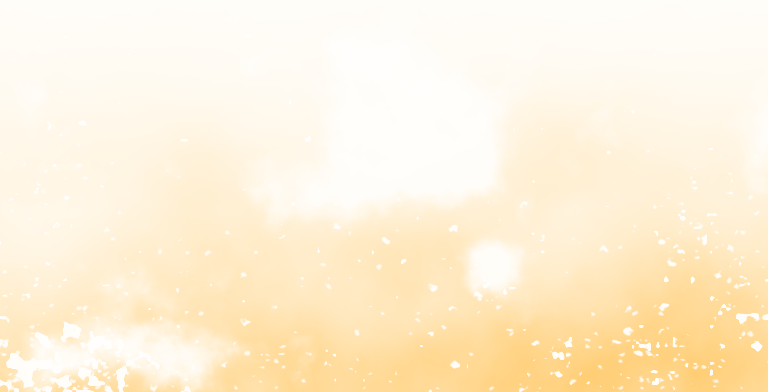
Write a WebGL 1 fragment shader that draws this background.

```glsl
precision highp float;
// Warm watercolour wash: pale clouds over amber, with white paint flecks near the bottom.
uniform vec2 u_resolution;

float hash(vec2 p) {
  vec3 q = fract(vec3(p.xyx) * 0.1031);
  q += dot(q, q.yzx + 33.33);
  return fract((q.x + q.y) * q.z);
}

float noise(vec2 p) {
  vec2 i = floor(p), f = fract(p);
  f = f * f * (3.0 - 2.0 * f);
  return mix(mix(hash(i), hash(i + vec2(1.0, 0.0)), f.x),
             mix(hash(i + vec2(0.0, 1.0)), hash(i + 1.0), f.x), f.y);
}

float fbm(vec2 p) {
  float sum = 0.0, amp = 0.5;
  for (int i = 0; i < 6; i++) {
    sum += amp * noise(p);
    p = mat2(1.6, 1.2, -1.2, 1.6) * p + 17.3;
    amp *= 0.52;
  }
  return sum;
}

// Soft elliptical spot
float glow(vec2 p, vec2 centre, vec2 radius) {
  vec2 q = (p - centre) / radius;
  return exp(-dot(q, q));
}

// One ragged round fleck in some cells of a grid
float flecks(vec2 p, float scale, float density) {
  vec2 g = p * scale + 0.5 * vec2(noise(p * 90.0), noise(p * 90.0 + 40.0));
  vec2 cell = floor(g);
  vec2 centre = 0.35 + 0.3 * vec2(hash(cell + 3.1), hash(cell + 8.7));
  float radius = 0.08 + 0.24 * hash(cell + 21.0);
  float edge = scale * 1.2 / u_resolution.y;
  float dist = length((fract(g) - centre) * vec2(0.85, 1.1));
  return smoothstep(edge, -edge, dist - radius) * step(hash(cell + 5.5), density);
}

void main() {
  vec2 p = gl_FragCoord.xy / u_resolution * vec2(1.954, 1.0);
  float broad = fbm(p * 3.2 + 4.0);
  float fine = fbm(p * 9.0 + 31.0);
  vec2 w = p + 0.13 * (vec2(fbm(p * 6.0), fbm(p * 6.0 + 50.0)) - 0.5);

  // Amber wash, deepening downwards
  float wash = 0.03 + 0.60 * pow(1.0 - p.y, 1.6);
  wash += 0.30 * glow(w, vec2(1.78, 0.22), vec2(0.26, 0.15));
  wash += 0.24 * glow(w, vec2(1.50, 0.05), vec2(0.40, 0.11));
  wash += 0.13 * glow(w, vec2(0.78, 0.09), vec2(0.30, 0.11));
  wash += 0.13 * glow(w, vec2(1.02, 0.36), vec2(0.22, 0.10));
  wash += 0.10 * glow(w, vec2(0.55, 0.46), vec2(0.14, 0.20));
  wash += 0.09 * glow(w, vec2(1.45, 0.62), vec2(0.24, 0.16));
  wash -= 0.13 * glow(w, vec2(0.12, 0.38), vec2(0.30, 0.17));
  wash -= 0.10 * glow(w, vec2(1.42, 0.35), vec2(0.20, 0.12));
  wash *= 0.62 + 0.46 * broad + 0.36 * fine;

  // White clouds with billowing edges
  float cloud = glow(w, vec2(1.07, 0.64), vec2(0.26, 0.19));
  cloud += 0.60 * glow(w, vec2(0.78, 0.50), vec2(0.19, 0.08));
  cloud += 0.55 * glow(w, vec2(0.95, 0.81), vec2(0.22, 0.10));
  cloud += 0.45 * glow(w, vec2(0.62, 0.79), vec2(0.12, 0.08));
  cloud += 0.75 * glow(w, vec2(1.26, 0.30), vec2(0.09, 0.10));
  cloud += 0.50 * glow(w, vec2(1.56, 0.67), vec2(0.08, 0.07));
  cloud += 0.60 * glow(w, vec2(1.95, 0.66), vec2(0.08, 0.18));
  cloud += 0.50 * glow(w, vec2(0.02, 0.78), vec2(0.10, 0.13));
  cloud += 0.70 * glow(w, vec2(0.46, 0.10), vec2(0.13, 0.07));
  cloud += 0.55 * glow(w, vec2(0.17, 0.08), vec2(0.22, 0.12));
  cloud += 0.45 * glow(w, vec2(0.36, 0.25), vec2(0.12, 0.07));
  float cover = smoothstep(0.18, 0.85, cloud + 1.1 * (fine - 0.5));
  wash *= 1.0 - 0.93 * cover;

  // Dense splatter in the lower left, sparser on the right
  float spread = glow(p, vec2(0.17, 0.05), vec2(0.22, 0.13));
  spread += 0.55 * glow(p, vec2(1.68, 0.08), vec2(0.12, 0.08));
  spread += 0.55 * glow(p, vec2(1.90, 0.23), vec2(0.09, 0.10));
  spread += 0.42 * glow(p, vec2(1.42, 0.06), vec2(0.08, 0.06));
  spread += 0.38 * glow(p, vec2(1.76, 0.42), vec2(0.09, 0.14));
  spread += 0.30 * glow(p, vec2(0.17, 0.54), vec2(0.12, 0.12));
  float grain = 0.65 * noise(p * 42.0 + 9.0) + 0.35 * noise(p * 95.0);
  float splat = smoothstep(-0.025, 0.025, grain - 0.90 + 0.42 * spread);
  float density = 0.30 * spread + 0.05 * smoothstep(0.75, 0.0, p.y);
  splat = max(splat, flecks(p, 34.0, density));
  splat = max(splat, 0.85 * flecks(p + 2.7, 58.0, density));
  wash *= 1.0 - 0.96 * splat;

  vec3 paper = vec3(1.0, 0.997, 0.99), amber = vec3(1.0, 0.80, 0.44);
  gl_FragColor = vec4(mix(paper, amber, clamp(wash, 0.0, 1.0)), 1.0);
}
```
